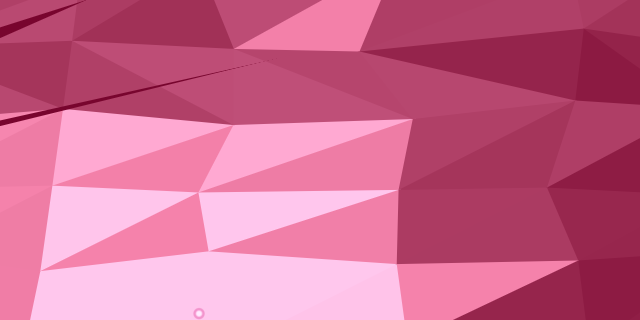
Give the GLSL for this background, as a Shadertoy shader.

```glsl
const vec2 CELL = vec2(0.52, 0.23);       // facet grid, in canvas heights
const vec2 ORIGIN = vec2(0.20, 0.18);
const vec2 JITTER = vec2(0.24, 0.20);     // vertex shift, in cells
const float FALLING_ROW = 2.0;            // row split by falling diagonals
const vec2 LIT_CORNER = vec2(1.24, 0.64); // upper right end of the lit zone
const float PALE_HEIGHT = 0.12;
const float SHADOW_DIAGONAL = 1.4;
const float SHADOW_TONE = 0.6;
const float TONE_SPREAD = 0.3;
const vec2 TOP_GLINT = vec2(1.07, 0.95);
const vec2 LOW_GLINT = vec2(1.41, 0.10);
const float GLINT_RADIUS = 0.11;
const vec2 BLADE_TIP = vec2(0.77, 0.795);
const vec2 BLADE_STEP = vec2(-0.50, 0.205);
const vec2 RING_CENTER = vec2(0.622, 0.02);
const float RING_RADIUS = 0.014;
const vec3 RING_COLOR = vec3(0.93, 0.50, 0.75);

// Maroon, crimson, rose, coral, blush, pale
const vec3 PALETTE[6] = vec3[6](
    vec3(0.47, 0.02, 0.18), vec3(0.64, 0.20, 0.35), vec3(0.75, 0.31, 0.47),
    vec3(0.96, 0.51, 0.67), vec3(1.00, 0.67, 0.83), vec3(1.00, 0.78, 0.93));

vec2 hash22(vec2 p) {
    vec3 q = fract(p.xyx * vec3(0.1031, 0.1030, 0.0973) + 0.37);
    q += dot(q, q.yzx + 33.33);
    return fract((q.xx + q.yz) * q.zy);
}

vec3 ramp(float tone) {
    float t = clamp(tone, 0.0, 5.0);
    int i = min(int(t), 4);
    return mix(PALETTE[i], PALETTE[i + 1], t - float(i));
}

vec2 gridVertex(vec2 id) {
    return ORIGIN + CELL * (id + JITTER * (2.0 * hash22(id) - 1.0));
}

// Signed distance to a line, positive on its right
float edgeDistance(vec2 p, vec2 a, vec2 b) {
    vec2 e = b - a;
    return dot(p - a, vec2(e.y, -e.x)) / length(e);
}

// Smooth coverage of a counter-clockwise triangle
float triangleMask(vec2 p, vec2 a, vec2 b, vec2 c, float pixel) {
    float d = max(edgeDistance(p, a, b),
                  max(edgeDistance(p, b, c), edgeDistance(p, c, a)));
    return clamp(0.5 - d / pixel, 0.0, 1.0);
}

// Tone of a facet from its place in the regular grid
vec3 facetColor(vec2 id, vec2 offset, bool upper) {
    vec2 c = ORIGIN + CELL * (id + offset);
    float rnd = hash22(id * 3.0 + offset * 7.0 + 11.0).x;
    float vary = TONE_SPREAD * (rnd - 0.5);

    if (min(distance(c, TOP_GLINT), distance(c, LOW_GLINT)) < GLINT_RADIUS)
        return ramp(3.0 + 0.5 * vary);
    if (c.x < LIT_CORNER.x && c.y < LIT_CORNER.y) {
        if (c.x < ORIGIN.x) return ramp(3.0 + vary);
        if (c.y < PALE_HEIGHT) return ramp(5.0 + vary);
        if (!upper) return ramp(3.0 + vary);
        return ramp((id.y > 0.5 ? 4.0 : 5.0) + vary);
    }
    bool corner = c.x - c.y > SHADOW_DIAGONAL;
    bool band = id.y == FALLING_ROW && c.x > 1.5;
    return ramp(corner || band ? SHADOW_TONE + vary : 0.95 + 1.15 * rnd);
}

void mainImage(out vec4 fragColor, in vec2 fragCoord) {
    vec2 p = fragCoord / iResolution.y;
    float pixel = 1.0 / iResolution.y;
    vec2 home = floor((p - ORIGIN) / CELL);

    // Facets: two triangles per jittered cell, blended by coverage
    vec4 sum = vec4(0.0);
    for (int j = -1; j <= 1; j++)
    for (int i = -1; i <= 1; i++) {
        vec2 id = home + vec2(i, j);
        vec2 a = gridVertex(id), b = gridVertex(id + vec2(1, 0));
        vec2 c = gridVertex(id + vec2(1, 1)), d = gridVertex(id + vec2(0, 1));
        bool falling = id.y == FALLING_ROW;
        float low = falling ? triangleMask(p, a, b, d, pixel)
                            : triangleMask(p, a, b, c, pixel);
        float high = falling ? triangleMask(p, b, c, d, pixel)
                             : triangleMask(p, a, c, d, pixel);
        vec2 lowAt = vec2(falling ? 1.0 : 2.0, 1.0) / 3.0;
        vec2 highAt = vec2(falling ? 2.0 : 1.0, 2.0) / 3.0;
        sum += low * vec4(facetColor(id, lowAt, false), 1.0);
        sum += high * vec4(facetColor(id, highAt, true), 1.0);
    }
    vec3 color = sum.rgb / max(sum.a, 0.001);

    // Dark blades tapering to the right
    for (int i = 0; i < 2; i++) {
        float k = float(i);
        vec2 tip = BLADE_TIP + k * BLADE_STEP;
        vec2 base = vec2(-0.02, tip.y - 0.185 + 0.075 * k);
        vec2 halfWidth = vec2(0.0, 0.009 + 0.009 * k);
        float blade = triangleMask(p, base - halfWidth, tip, base + halfWidth, pixel);
        color = mix(color, PALETTE[0], blade);
    }

    // Small ring with a bright core
    float r = distance(p, RING_CENTER);
    float ring = smoothstep(0.003 + pixel, 0.001, abs(r - RING_RADIUS));
    float core = smoothstep(0.007 + pixel, 0.005, r);
    color = mix(color, RING_COLOR, 0.7 * ring);
    color = mix(color, vec3(1.0, 0.92, 1.0), core);

    fragColor = vec4(color, 1.0);
}
```
